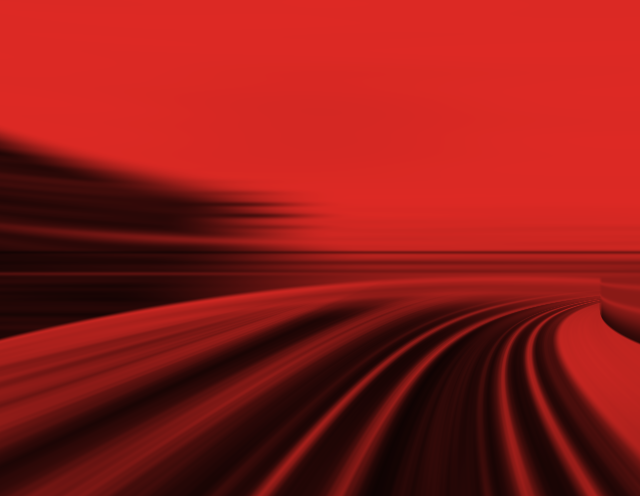
Reproduce this background procedurally as a WebGL 2 fragment shader.

```glsl
#version 300 es
precision highp float;
// Red motion-blurred view along a bending railway: a plain sky, a smeared dark
// block at the left, and rails fanning out below. Each rail keeps a constant
// "lane" in a perspective bend x = VANISH_X + lane * t + bend / t.
uniform vec2 u_resolution;
out vec4 fragColor;

#define RED vec3(0.872, 0.163, 0.142)
#define HORIZON 0.545
#define VANISH_X 0.64
#define BEND 0.035
#define BLOCK_END 0.42
#define BLADE_GAP 0.0235
#define STREAK_ROWS 75.0
#define LANE_STREAKS 26.0
#define PLATFORM_LANE 0.37
#define SHOULDER 0.072

float bump(float x, float centre, float width) {
  float k = (x - centre) / width;
  return exp(-k * k);
}

vec2 hashGradient(vec2 cell) {
  float h = fract(sin(dot(cell, vec2(127.1, 311.7))) * 43758.5);
  return vec2(cos(h * 6.2832), sin(h * 6.2832));
}

float gradientNoise(vec2 p) {
  vec2 i = floor(p), f = p - i;
  vec2 u = f * f * f * (f * (f * 6.0 - 15.0) + 10.0);
  vec2 e = vec2(0.0, 1.0);
  float low = mix(dot(hashGradient(i), f),
                  dot(hashGradient(i + e.yx), f - e.yx), u.x);
  float high = mix(dot(hashGradient(i + e), f - e),
                   dot(hashGradient(i + 1.0), f - 1.0), u.x);
  return mix(low, high, u.y);
}

// Inverts the bend, which straightens toward the far left lanes.
float laneAt(float x, float t) {
  float side = x - VANISH_X;
  float inner = (side - BEND / t) / t;
  float middle = (side - 0.042 / t) / (t + 0.052 / t);
  if (inner > -0.135) return inner;
  return middle > -0.81 ? middle : side / t;
}

// Sky, dark block and horizontal streaks; d runs downward from the top.
float backdrop(float x, float d) {
  float slope = max(0.45 - x, 0.0);
  float row = d + 0.15 * slope * slope * (1.0 - smoothstep(0.47, 0.54, d));
  float streak = gradientNoise(vec2(x * 2.0, row * STREAK_ROWS));
  float broad = gradientNoise(vec2(x * 1.5 + 7.0, row * 24.0));
  float low = smoothstep(0.485, 0.56, d);
  float light = 0.99 - 0.035 * bump(d, 0.25, 0.1) * bump(x, 0.5, 0.25) + 0.012 * broad;
  light -= 0.27 * low + 0.08 * smoothstep(0.4, 0.5, d);
  light += 0.12 * streak * smoothstep(0.38, 0.54, d);

  // Dark block with a soft sloping roof and a smeared right end
  float roof = 0.272 + 0.42 * x - 0.36 * x * x;
  float end = BLOCK_END + 0.06 * broad + 0.05 * streak + 0.12 * low
            - 0.05 * (1.0 - smoothstep(0.36, 0.44, d));
  float block = smoothstep(roof - 0.025, roof + 0.04 + 0.04 * x, d)
              * (1.0 - smoothstep(end - 0.15 - 0.2 * low, end + 0.12, x));
  float shade = 0.2 + 0.11 * streak + 0.08 * broad - 0.05 * low + 0.25 * x * x;
  shade += (0.18 + 0.5 * x) * bump(row, 0.487, 0.009) + 0.08 * bump(row, 0.39, 0.012);
  light = mix(light, shade, block);

  // Short blades at the end of the block, then long lines across
  float blades = pow(0.5 + 0.5 * cos(6.2832 * (d - 0.459) / BLADE_GAP), 2.0);
  float reach = 0.385 + 0.8 * (d - 0.4);
  light -= 0.28 * blades * bump(x, reach, 0.075) * bump(d, 0.425, 0.04);
  float lines = 0.48 * bump(d, 0.509, 0.0035) + 0.32 * bump(d, 0.53, 0.005)
              + 0.2 * bump(d, 0.547, 0.004);
  light *= 1.0 - lines * mix(0.9, 0.75, x);
  return light + 0.18 * bump(d, 0.552, 0.004) * (1.0 - smoothstep(0.2, 0.65, x));
}

// Rails, ballast and platform, seen as brightness over the lane coordinate.
float track(float x, float d, float edge) {
  // Lane centre, width, brightness
  const vec3 rails[9] = vec3[9](
    vec3(-0.545, 0.095, 0.45), vec3(-0.33, 0.014, 0.12), vec3(-0.26, 0.018, 0.48),
    vec3(-0.145, 0.023, 0.52), vec3(0.0, 0.055, 0.07), vec3(0.087, 0.009, 0.14),
    vec3(0.15, 0.02, 0.5), vec3(0.25, 0.018, 0.64), vec3(0.34, 0.035, 0.22));
  float t = max((d - HORIZON) / (1.0 - HORIZON), 0.01);
  float lane = laneAt(x, t);
  float light = 0.13 + 0.47 * (1.0 - smoothstep(-0.94, -0.72, lane))
              + 0.17 * (1.0 - smoothstep(-2.1, -1.1, lane));
  light -= 0.06 * bump(lane, -0.09, 0.035);
  for (int i = 0; i < 9; i++) light += rails[i].z * bump(lane, rails[i].x, rails[i].y);

  float s = atan(lane * 2.0) * LANE_STREAKS;
  float fine = gradientNoise(vec2(s, t * 1.5)) + 0.5 * gradientNoise(vec2(s * 2.7, 4.0 + t));
  light *= 1.0 + 0.36 * fine * (1.0 - smoothstep(0.2, 0.7, fwidth(s)));

  float platform = smoothstep(PLATFORM_LANE - 0.025, PLATFORM_LANE + 0.03, lane);
  light = mix(light, 0.87 + 0.03 * fine - 0.1 * smoothstep(0.4, 0.9, t), platform);
  float haze = exp(-t * t / 0.035) * smoothstep(0.5, 0.87, x);
  light = mix(light, 0.7, haze);

  // Lit shoulder that follows the far edge round the bend
  float depth = d - edge;
  float grain = gradientNoise(vec2(x * 2.0, depth * 80.0));
  float shoulder = 1.0 - smoothstep(0.015, SHOULDER, depth);
  light = mix(light, 0.7 + 0.15 * grain, shoulder * 0.92);
  light += 0.24 * exp(-max(depth, 0.0) / 0.013) * (1.0 - 0.6 * smoothstep(0.3, 0.8, x));

  // Curved side wall at the right
  float foot = 0.625 + 0.27 * sqrt(max(x - 0.937, 0.0));
  float wall = smoothstep(0.935, 0.942, x) * (1.0 - smoothstep(foot - 0.003, foot + 0.004, d));
  float height = (foot - d) / max(foot - 0.56, 0.01);
  float wallLight = 0.2 + 0.42 * smoothstep(0.0, 0.5, height)
                  + 0.13 * bump(height, 0.5, 0.05) + 0.13 * bump(height, 0.85, 0.05);
  return mix(light, wallLight, wall);
}

void main() {
  vec2 uv = gl_FragCoord.xy / u_resolution;
  float d = 1.0 - uv.y;
  float edge = 0.558 + 0.2 * (uv.x - 0.8) * (uv.x - 0.8);
  float ground = smoothstep(edge - 0.006, edge + 0.005, d);
  float light = mix(backdrop(uv.x, d), track(uv.x, d, edge), ground);
  fragColor = vec4(RED * clamp(light, 0.05, 1.02), 1.0);
}
```
